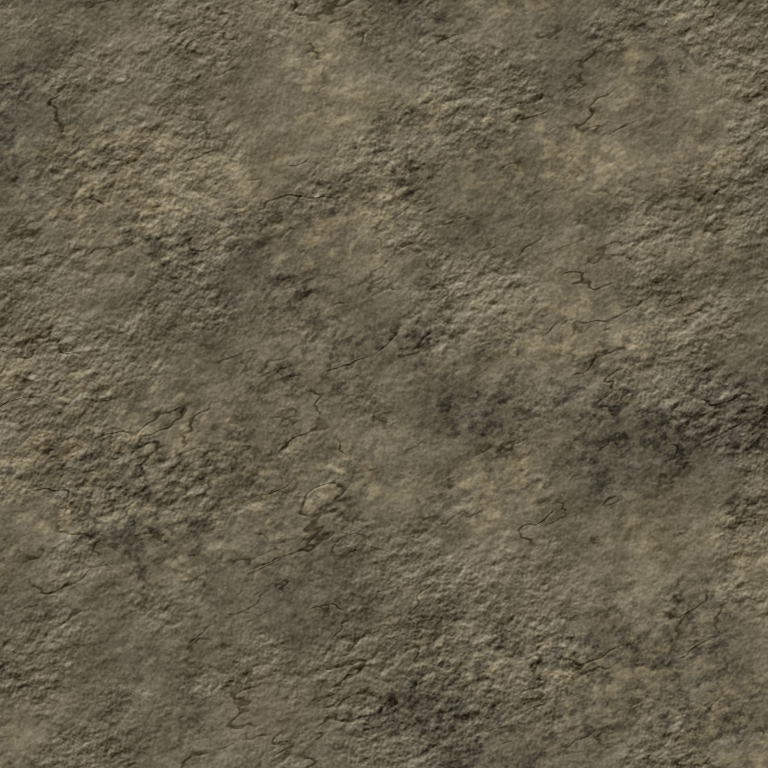
A Shadertoy shader for this texture:

```glsl
// Weathered grey-brown rock face with fine slanted grain, flaky patches and short cracks.

const vec3 DARK_STONE = vec3(0.25, 0.22, 0.16);
const vec3 PALE_STONE = vec3(0.55, 0.52, 0.44);
const vec3 OCHRE_TINT = vec3(0.035, 0.004, -0.045);
const vec2 LIGHT_STEP = vec2(-0.0012, 0.0026);
const float GRAIN_ANGLE = 0.40;

float hash(vec2 cell) {
    return fract(sin(dot(cell, vec2(127.1, 311.7))) * 43758.55);
}

mat2 rotation(float angle) {
    float c = cos(angle), s = sin(angle);
    return mat2(c, -s, s, c);
}

float valueNoise(vec2 p) {
    vec2 cell = floor(p);
    vec2 f = fract(p);
    f = f * f * (3.0 - 2.0 * f);
    float low = mix(hash(cell), hash(cell + vec2(1.0, 0.0)), f.x);
    float high = mix(hash(cell + vec2(0.0, 1.0)), hash(cell + vec2(1.0)), f.x);
    return mix(low, high, f.y);
}

// Layered noise, normalised to 0..1
float fbm(vec2 p, int octaves, float falloff) {
    float sum = 0.0, weight = 1.0, total = 0.0;
    mat2 turn = 2.03 * rotation(0.65);
    for (int i = 0; i < octaves; i++) {
        sum += weight * valueNoise(p);
        total += weight;
        weight *= falloff;
        p = turn * p + 17.3;
    }
    return sum / total;
}

// Coordinates stretched along the slanted grain of the rock
vec2 alongGrain(vec2 p, float stretch) {
    return rotation(GRAIN_ANGLE) * p * vec2(1.0, stretch);
}

// Thin line where stretched noise crosses its middle value
float crackLine(vec2 p, float scale, float width) {
    float n = fbm(alongGrain(p, 2.3) * scale, 4, 0.45);
    return 1.0 - smoothstep(0.15 * width, width, abs(n - 0.5));
}

// Cracks broken up into short scattered strokes
float cracks(vec2 p) {
    float largeMask = smoothstep(0.58, 0.70, fbm(p * 13.0 + 41.0, 3, 0.5));
    float smallMask = smoothstep(0.54, 0.72, fbm(p * 24.0 + 73.0, 3, 0.5));
    float large = crackLine(p + 3.7, 11.0, 0.030) * largeMask;
    float small = crackLine(p + 9.1, 24.0, 0.065) * smallMask;
    return max(large, 0.7 * small);
}

float surfaceHeight(vec2 p) {
    return fbm(alongGrain(p, 1.35) * 78.0, 3, 0.62);
}

// Brightness of slopes that face the light
float relief(vec2 p, vec2 lightStep) {
    return surfaceHeight(p - 0.5 * lightStep) - surfaceHeight(p + 0.5 * lightStep);
}

// Patches of the given scale, broken up by small speckles
float speckledPatch(vec2 p, float scale, float speckleScale) {
    float area = smoothstep(0.47, 0.70, fbm(alongGrain(p, 1.4) * scale, 4, 0.55));
    float speckle = smoothstep(0.42, 0.74, fbm(alongGrain(p, 1.4) * speckleScale, 3, 0.65));
    return area * speckle;
}

void mainImage(out vec4 fragColor, in vec2 fragCoord) {
    vec2 p = fragCoord / iResolution.y + 2.0;

    // Broad stains and cloudy mottling
    float stain = fbm(alongGrain(p, 1.2) * 6.0, 4, 0.6) - 0.5;
    float mottle = fbm(alongGrain(p, 1.5) * 24.0 + 8.0, 4, 0.65) - 0.5;

    // Flaky areas carry stronger relief, dark pits and pale chips
    float rough = smoothstep(0.42, 0.66, fbm(p * 8.0 + 23.0, 4, 0.55));
    float pits = speckledPatch(p + 5.3, 6.5, 85.0);
    float chips = speckledPatch(p + 12.9, 7.5, 60.0);
    float grain = valueNoise(rotation(0.9) * p * 300.0) - 0.5;

    float tone = 0.411 + 0.16 * stain + 0.20 * mottle;
    tone += relief(p, LIGHT_STEP) * mix(0.24, 0.62, rough);
    tone += 0.08 * grain - 0.11 * pits + 0.09 * chips;

    // Dark cracks with a faint lit lower lip
    float crack = cracks(p);
    float lip = max(cracks(p + LIGHT_STEP) - crack, 0.0);
    tone += 0.04 * lip - 0.15 * crack;

    // Tone to stone colour, ochre on pale chips and greyer in the pits
    float shade = (tone - DARK_STONE.r) / (PALE_STONE.r - DARK_STONE.r);
    vec3 color = mix(DARK_STONE, PALE_STONE, clamp(shade, -0.4, 1.3));
    color += OCHRE_TINT * (0.6 * stain + 0.4 * chips - 0.3 * pits);
    fragColor = vec4(clamp(color, 0.0, 1.0), 1.0);
}
```
